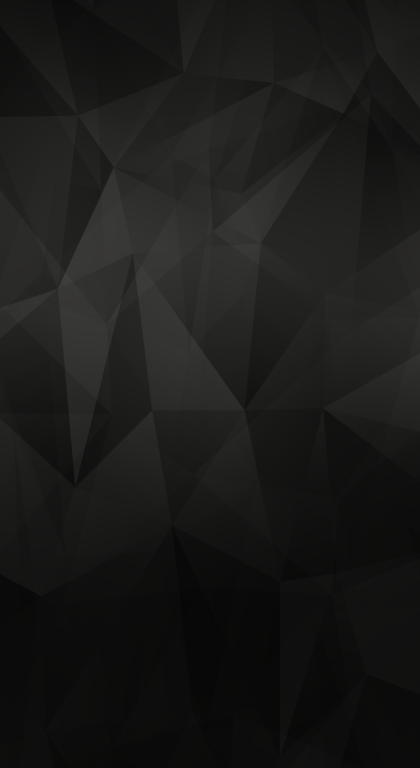
Give the GLSL for this background, as a Shadertoy shader.

```glsl
float hash(vec2 p, float seed) {
    vec3 q = fract(vec3(p.xyx) * vec3(0.1031, 0.1030, 0.0973) + seed * 0.137);
    q += dot(q, q.yzx + 33.33);
    return fract((q.x + q.y) * q.z);
}

// Jittered mesh vertex in canvas units
vec2 vertex(vec2 id, vec2 cellSize, vec2 jitter, float seed) {
    vec2 offset = vec2(hash(id, seed), hash(id, seed + 1.7)) - 0.5;
    return (id + 0.5 + offset * jitter) * cellSize;
}

// Signed distance to the line through a and b
float lineSide(vec2 p, vec2 a, vec2 b) {
    vec2 d = b - a;
    return (d.x * (p.y - a.y) - d.y * (p.x - a.x)) / max(length(d), 1e-4);
}

float triangleCover(vec2 p, vec2 a, vec2 b, vec2 c, float soft) {
    float winding = lineSide(c, a, b) < 0.0 ? -1.0 : 1.0;
    float inside = min(lineSide(p, a, b) * winding,
                   min(lineSide(p, b, c) * winding, lineSide(p, c, a) * winding));
    return smoothstep(-soft, soft, inside);
}

// Random level plus a linear fade across one facet
float facetShade(vec2 p, vec2 centre, vec2 id, float scale, float seed) {
    float level = hash(id, seed + 3.1) * 2.0 - 1.0;
    float angle = 6.2832 * hash(id, seed + 5.3);
    float fade = dot(p - centre, vec2(cos(angle), sin(angle))) / scale;
    return level + 0.9 * fade;
}

// Mesh of quads, each split along a random diagonal; returns about -1..1
float facetMesh(vec2 p, vec2 cellSize, vec2 jitter, float seed, float soft) {
    vec2 base = floor(p / cellSize);
    float sum = 0.0;
    float total = 1e-4;
    for (int j = -1; j <= 0; j++) {
        for (int i = -1; i <= 0; i++) {
            vec2 id = base + vec2(i, j);
            vec2 a = vertex(id, cellSize, jitter, seed);
            vec2 b = vertex(id + vec2(1, 0), cellSize, jitter, seed);
            vec2 c = vertex(id + vec2(1, 1), cellSize, jitter, seed);
            vec2 d = vertex(id + vec2(0, 1), cellSize, jitter, seed);
            bool flip = hash(id, seed + 8.9) > 0.5;
            vec2 start = flip ? b : a;
            vec2 end = flip ? d : c;
            for (int k = 0; k < 2; k++) {
                vec2 tip = k == 0 ? (flip ? a : b) : (flip ? c : d);
                float cover = triangleCover(p, start, tip, end, soft);
                vec2 centre = (start + tip + end) / 3.0;
                vec2 facetId = id * vec2(2, 1) + vec2(k, 0) + 40.0;
                sum += cover * facetShade(p, centre, facetId, cellSize.y, seed);
                total += cover;
            }
        }
    }
    return sum / total;
}

// Broad glow above the middle, gently bent by layered sines
float glow(vec2 p, float aspect) {
    float bend = 0.02 * sin(p.x * 9.0 + 1.0) + 0.012 * sin(p.x * 17.0 + p.y * 6.0);
    float rise = (p.y + bend - 0.66) / 0.27;
    float side = (p.x / aspect - 0.5) * 2.0;
    return 0.047 + 0.145 * exp(-rise * rise) * (1.0 - 0.2 * side * side);
}

void mainImage(out vec4 fragColor, in vec2 fragCoord) {
    vec2 p = fragCoord / iResolution.y;
    float aspect = iResolution.x / iResolution.y;
    float soft = 0.8 / iResolution.y;

    // Main facets, with two fainter translucent meshes over them
    float facets = facetMesh(p, vec2(0.135, 0.175), vec2(0.85), 2.0, soft);
    float panes = facetMesh(p + 0.31, vec2(0.17, 0.21), vec2(0.4, 0.9), 6.0, soft);
    float slivers = facetMesh(p + 0.73, vec2(0.11, 0.24), vec2(0.9), 11.0, soft);

    float light = glow(p, aspect);
    light *= 1.0 + 0.27 * facets + 0.12 * panes + 0.07 * slivers;

    // Nearly neutral grey, slightly warm
    vec3 color = light * vec3(1.0, 0.995, 0.965);
    fragColor = vec4(clamp(color, 0.0, 1.0), 1.0);
}
```
